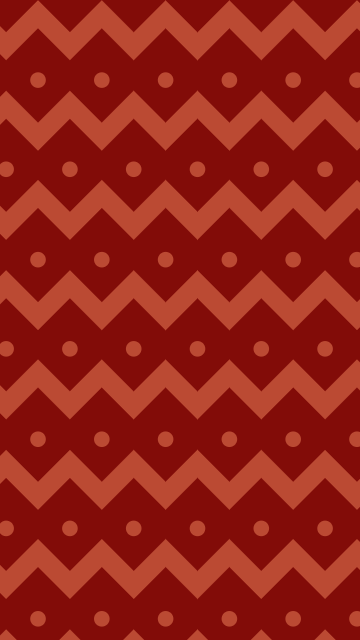
Give the GLSL for this pattern, as a Shadertoy shader.

```glsl
// Rows of 45-degree zigzag bands with a row of dots beneath each band.
// Alternate rows shift by half a repeat; each row is one folded cell in which
// a mitred band and a disc are joined as signed distances.

// Lengths are fractions of the canvas width, measured down from the top.
const vec3 GROUND = vec3(0.510, 0.047, 0.031);
const vec3 MOTIF = vec3(0.733, 0.290, 0.200);
const float REPEAT_WIDTH = 0.1772;
const float ROW_HEIGHT = 0.2494;
const float FIRST_PEAK_X = 0.1056;
const float FIRST_PEAK_Y = 0.0007;
const float AMPLITUDE = 0.0888;      // peak to valley
const float BAND_HEIGHT = 0.0780;    // vertical thickness
const float DOT_DROP = 0.2218;       // band peak to dot centre
const float DOT_RADIUS = 0.0216;
const float ODD_ROW_SHIFT = 0.0017;  // odd bands sit lower, odd dots higher
const float CELL_MARGIN = 0.0030;    // keeps peaks clear of the cell edge

// Signed distance to a zigzag band whose upper peak is at the origin.
float zigzagBand(vec2 p) {
    float slope = 2.0 * AMPLITUDE / REPEAT_WIDTH;
    float centreY = slope * abs(p.x) + 0.5 * BAND_HEIGHT;
    return (abs(p.y - centreY) - 0.5 * BAND_HEIGHT) / sqrt(1.0 + slope * slope);
}

float dotShape(vec2 p) {
    return length(p) - DOT_RADIUS;
}

void mainImage(out vec4 fragColor, in vec2 fragCoord) {
    float pixel = 1.0 / iResolution.x;
    vec2 p = vec2(fragCoord.x, iResolution.y - fragCoord.y) * pixel;
    p -= vec2(FIRST_PEAK_X, FIRST_PEAK_Y);

    // Fold into one cell, centred on a peak.
    float row = floor((p.y + CELL_MARGIN) / ROW_HEIGHT);
    float odd = mod(row, 2.0);
    p.y -= row * ROW_HEIGHT;
    p.x = (fract(p.x / REPEAT_WIDTH + 0.5 + 0.5 * odd) - 0.5) * REPEAT_WIDTH;

    // Join band and dot, then smooth the edge over one pixel.
    float shift = odd * ODD_ROW_SHIFT;
    float band = zigzagBand(p - vec2(0.0, shift));
    float disc = dotShape(p - vec2(0.0, DOT_DROP - shift));
    float coverage = clamp(0.5 - min(band, disc) / pixel, 0.0, 1.0);
    fragColor = vec4(mix(GROUND, MOTIF, coverage), 1.0);
}
```
